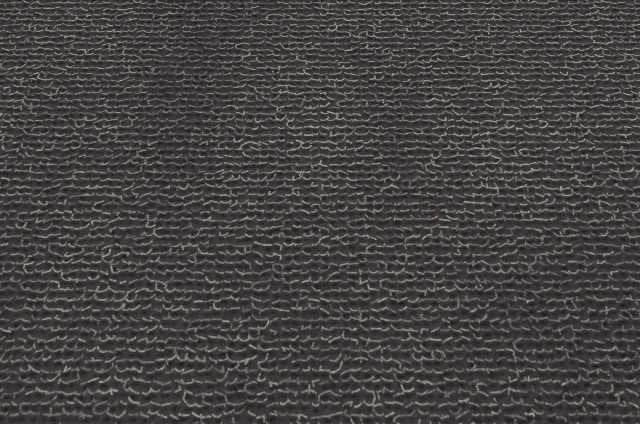
This texture is drawn by a Shadertoy shader. Its source:

```glsl
// Dark woven cloth seen at a slant, with pale curled fibres on every stitch.

const float CELL_NEAR = 0.0255;    // stitch width at the bottom edge
const float CELL_SHRINK = 0.0080;  // loss of width up to the top edge
const float ROW_SQUASH = 42.0;     // row height = squash * width^2
const float WOBBLE = 0.24;         // waviness of the rows, in stitches
const float STRAND_WIDTH = 0.095;  // half width of a pale fibre
const float STRAND_SOFT = 0.075;   // softness of its edge
const float HOOK_SHARE = 0.55;     // share of stitches with an upright hook
const float GAP_DEPTH = 0.75;      // darkness of the holes

const vec3 HOLE = vec3(0.125, 0.110, 0.112);
const vec3 YARN = vec3(0.262, 0.247, 0.243);
const vec3 STRAND = vec3(0.600, 0.608, 0.590);
const vec3 SPECK = vec3(0.48, 0.13, 0.13);
const vec2 SPECK_POS = vec2(1.025, 0.496);

float hash(vec2 p) {
    vec3 q = fract(p.xyx * 0.1031);
    q += dot(q, q.yzx + 33.33);
    return fract((q.x + q.y) * q.z);
}

float noise(vec2 p) {
    vec2 i = floor(p), f = fract(p);
    f = f * f * (3.0 - 2.0 * f);
    return mix(mix(hash(i), hash(i + vec2(1, 0)), f.x),
               mix(hash(i + vec2(0, 1)), hash(i + vec2(1, 1)), f.x), f.y);
}

float segment(vec2 p, vec2 a, vec2 b) {
    vec2 pa = p - a, ba = b - a;
    return length(pa - ba * clamp(dot(pa, ba) / dot(ba, ba), 0.0, 1.0));
}

// Distance to one curled fibre: a shallow arc, often with a hook at one end
float curl(vec2 p, vec2 id) {
    float bend = mix(-0.5, 1.4, hash(id + 11.3));
    float slope = hash(id + 23.7) - 0.5;
    float reach = mix(0.28, 0.52, hash(id + 37.1));
    float x = clamp(p.x, -reach, reach);
    float rise = slope * x + bend * x * x;
    float tilt = slope + 2.0 * bend * x;
    float d = length(vec2(p.x - x, (p.y - rise) / sqrt(1.0 + tilt * tilt)));
    if (hash(id + 51.9) < HOOK_SHARE) {
        float side = hash(id + 67.3) < 0.5 ? -reach : reach;
        vec2 root = vec2(side, slope * side + bend * side * side);
        vec2 tip = root + vec2(0.4 * (hash(id + 71.7) - 0.5),
                               mix(-0.5, 0.55, hash(id + 83.1)));
        d = min(d, segment(p, root, tip));
    }
    return d;
}

void mainImage(out vec4 fragColor, in vec2 fragCoord) {
    // Perspective: stitches narrow and flatten towards the top
    vec2 uv = fragCoord / iResolution.y;
    float cell = CELL_NEAR - CELL_SHRINK * uv.y;
    vec2 p = vec2((uv.x - 0.5 * iResolution.x / iResolution.y) / cell,
                  1.0 / (ROW_SQUASH * CELL_SHRINK * cell));
    float pixel = 1.0 / (iResolution.y * cell);
    p += WOBBLE * (vec2(noise(p * 0.6 + 40.0), noise(p * 0.6 + 90.0)) - 0.5);

    // Gather fibres and holes from the neighbouring stitches
    float pale = 0.0, hole = 0.0;
    float soft = max(STRAND_SOFT, 0.6 * pixel);
    vec2 home = floor(p);
    for (int j = -1; j <= 1; j++) {
        for (int i = -1; i <= 1; i++) {
            vec2 id = home + vec2(i, j);
            vec2 jitter = vec2(hash(id + 5.1), hash(id + 17.9)) - 0.5;
            vec2 q = p - id - 0.5 - jitter * vec2(0.35, 0.3);
            float strength = mix(0.45, 1.0, hash(id + 91.3));
            float line = 1.0 - smoothstep(STRAND_WIDTH - soft, STRAND_WIDTH + soft, curl(q, id));
            pale = max(pale, line * strength);
            vec2 h = (q + vec2(0.3 * jitter.y, 0.42)) / vec2(0.46, 0.24);
            hole = max(hole, exp(-dot(h, h)) * mix(0.5, 1.0, hash(id + 29.5)));
        }
    }

    // Rounded yarn, fine fuzz and broad uneven patches
    float fuzz = noise(p * vec2(6.0, 7.0)) - 0.5;
    float grain = noise(p * 3.1 + 60.0) - 0.5;
    float patches = noise(vec2(p.x * 0.12, p.y * 0.04)) - 0.5;
    float body = 0.92 - GAP_DEPTH * hole + 0.28 * grain + 0.26 * fuzz;
    vec3 color = mix(HOLE, YARN, clamp(body, 0.0, 1.35));
    pale *= clamp(0.84 + 0.7 * fuzz + 0.5 * grain + 0.3 * patches, 0.0, 1.1);
    color = mix(color, STRAND, clamp(pale, 0.0, 1.0));
    color *= 1.0 + 0.10 * patches;

    // One stray red fibre
    float speck = 1.0 - smoothstep(0.002, 0.006, length(uv - SPECK_POS));
    color = mix(color, SPECK, 0.8 * speck);

    fragColor = vec4(color, 1.0);
}
```
